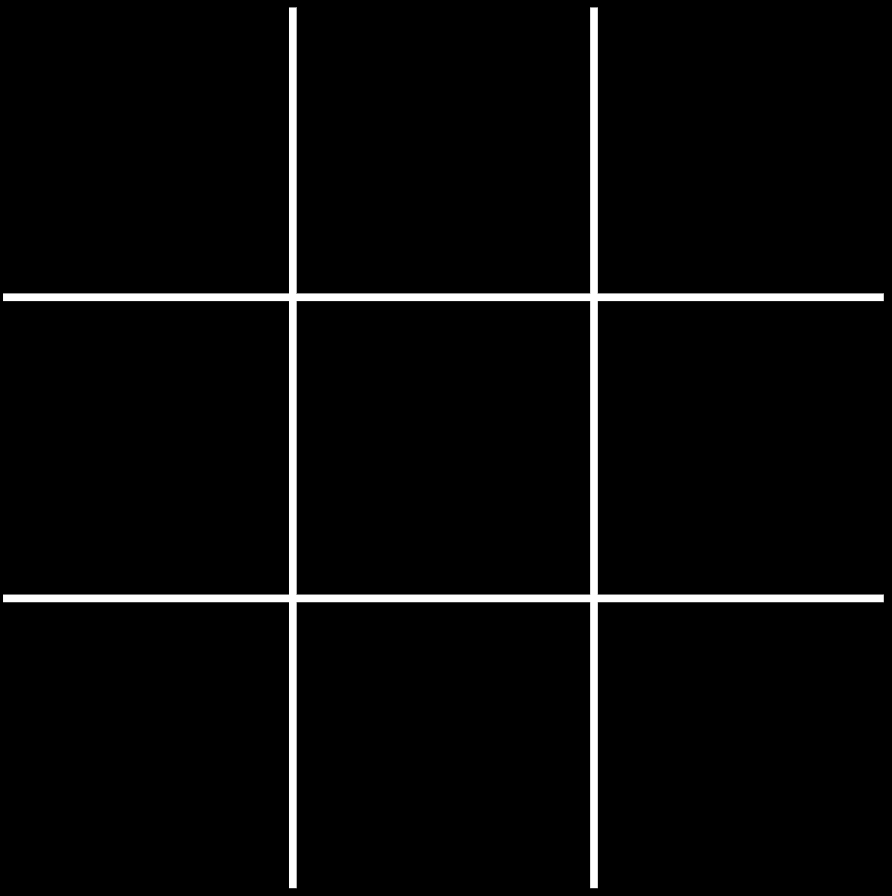
A WebGL 2 fragment shader for this pattern:

```glsl
#version 300 es
precision highp float;
// Open three by three grid: two vertical and two horizontal white bars on black.
// Mirror symmetry folds each pair of bars into one box distance,
// and the two distances are joined and smoothed over one pixel.

#define GRID_CENTER vec2(0.4971, 0.5002) // fraction of the canvas
#define PITCH 0.3361                     // spacing of bars, in canvas heights
#define HALF_LENGTH 0.4915               // half the length of a bar
#define HALF_WIDTH 0.0043                // half the thickness of a bar
#define GROUND_COLOR vec3(0.0)
#define LINE_COLOR vec3(1.0)

uniform vec2 u_resolution;
out vec4 fragColor;

// Signed distance to a box centered on the origin
float boxDistance(vec2 p, vec2 halfSize) {
    vec2 q = abs(p) - halfSize;
    return length(max(q, 0.0)) + min(max(q.x, q.y), 0.0);
}

// Signed distance to a mirrored pair of bars running along y
float barPair(vec2 p) {
    p.x = abs(p.x) - 0.5 * PITCH;
    return boxDistance(p, vec2(HALF_WIDTH, HALF_LENGTH));
}

void main() {
    // Grid coordinates in canvas heights
    vec2 p = (gl_FragCoord.xy - GRID_CENTER * u_resolution) / u_resolution.y;

    // Vertical pair joined with the horizontal pair
    float gridDistance = min(barPair(p), barPair(p.yx));

    // Coverage with a one-pixel soft edge
    float coverage = clamp(0.5 - gridDistance * u_resolution.y, 0.0, 1.0);
    fragColor = vec4(mix(GROUND_COLOR, LINE_COLOR, coverage), 1.0);
}
```
